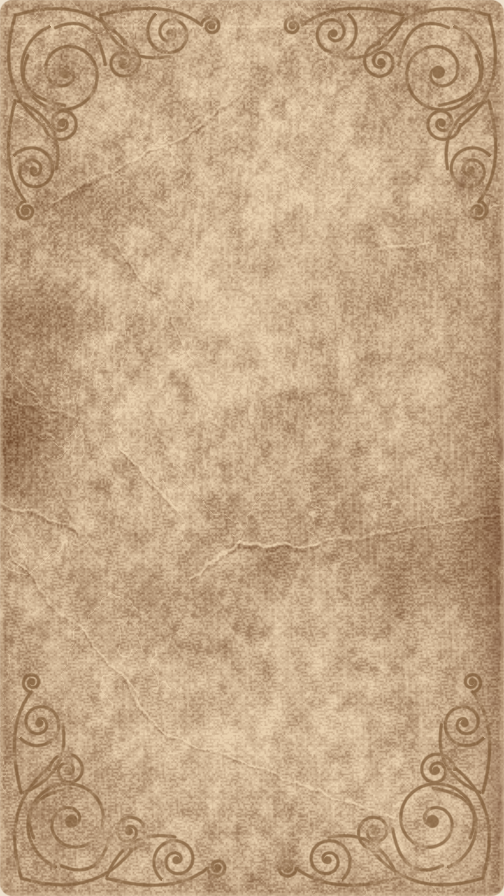
This texture is drawn by a WebGL 1 fragment shader. Its source:

```glsl
precision highp float;
uniform vec2 u_resolution;
const float HEIGHT = 1.7778;          // sheet height, in sheet widths
const vec3 SHADE = vec3(0.54, 0.40, 0.28);
const vec3 PAPER = vec3(0.87, 0.77, 0.64);
const vec3 INK = vec3(0.48, 0.34, 0.20);
const vec3 RUST = vec3(0.45, 0.29, 0.20);
const float BASE_TONE = 0.76;
const float INK_STRENGTH = 0.72;
const float STROKE = 0.0032;
const float GRAIN = 0.62;
const float FOLD_STRENGTH = 0.42;
const float TAU = 6.28318;

float hash(vec2 p) { return fract(sin(dot(p, vec2(127.1, 311.7))) * 43758.5453); }

float noise(vec2 p) {
  vec2 i = floor(p), f = fract(p);
  f = f * f * (3.0 - 2.0 * f);
  return mix(mix(hash(i), hash(i + vec2(1, 0)), f.x),
             mix(hash(i + vec2(0, 1)), hash(i + 1.0), f.x), f.y);
}

float fbm(vec2 p) {
  float sum = 0.0, amp = 0.52;
  for (int i = 0; i < 5; i++) {
    sum += amp * noise(p);
    p = mat2(1.6, 1.2, -1.2, 1.6) * p + 7.3;
    amp *= 0.5;
  }
  return sum;
}

// Soft spot: center in xy, size in zw
float smudge(vec2 p, vec4 s) { vec2 d = (p - s.xy) / s.zw; return exp(-dot(d, d)); }

float segment(vec2 p, vec2 a, vec2 b) {
  vec2 d = b - a;
  return length(p - a - d * clamp(dot(p - a, d) / dot(d, d), 0.0, 1.0));
}

float bezier(vec2 p, vec2 a, vec2 b, vec2 c) {
  float dist = 1.0;
  vec2 last = a;
  for (int i = 1; i <= 12; i++) {
    float t = float(i) / 12.0;
    vec2 next = mix(mix(a, b, t), mix(b, c, t), t);
    dist = min(dist, segment(p, last, next));
    last = next;
  }
  return dist;
}

// Open inward spiral ending in a round bud
float spiral(vec2 p, float radius, float pitch, float turns, float start, float dir) {
  float r = length(p);
  float t = fract(dir * atan(p.y, p.x + 1e-5) / TAU + start);
  float k = clamp(floor((radius - r) / pitch - t + 0.5), 0.0, floor(turns - t));
  return min(abs(radius - r - (k + t) * pitch), max(r - radius + turns * pitch, 0.0));
}

// Corner flourish: one large scroll, the smaller ones mirrored on the diagonal
float flourish(vec2 q) {
  float d = spiral(q - vec2(0.130, 0.143), 0.096, 0.048, 1.8, 0.7, -1.0);
  if (q.y > q.x) q = q.yx;
  d = min(d, spiral(q - vec2(0.244, 0.123), 0.037, 0.018, 1.8, 0.25, 1.0));
  d = min(d, spiral(q - vec2(0.338, 0.066), 0.048, 0.024, 1.8, 0.65, -1.0));
  d = min(d, spiral(q - vec2(0.419, 0.052), 0.020, 0.010, 1.7, 0.5, 1.0));
  d = min(d, bezier(q, vec2(0.025, 0.032), vec2(0.17, -0.015), vec2(0.250, 0.086)));
  d = min(d, bezier(q, vec2(0.11, 0.055), vec2(0.19, 0.02), vec2(0.209, 0.128)));
  d = min(d, bezier(q, vec2(0.20, 0.035), vec2(0.24, 0.13), vec2(0.335, 0.112)));
  return min(d, bezier(q, vec2(0.20, 0.030), vec2(0.33, -0.005), vec2(0.40, 0.050)));
}

// Pale raised fold from xy to zw, with a shadow beside it
float crease(vec2 p, vec4 s) {
  float lit = smoothstep(0.0042, 0.0, segment(p, s.xy, s.zw));
  return lit - 0.7 * smoothstep(0.007, 0.0, segment(p - vec2(0, 0.006), s.xy, s.zw));
}

float creases(vec2 p) {
  p += 0.05 * (vec2(fbm(p * 12.0), fbm(p * 12.0 + 31.0)) - 0.5);
  float c = crease(p, vec4(0.38, 1.15, 0.48, 1.08)) + crease(p, vec4(0.48, 1.08, 0.62, 1.09));
  c += 0.6 * crease(p, vec4(0.62, 1.09, 0.99, 1.01)) + crease(p, vec4(0.23, 0.88, 0.36, 1.02));
  c += 0.8 * crease(p, vec4(0.01, 1.00, 0.15, 1.05)) + 0.6 * crease(p, vec4(0.01, 0.78, 0.16, 0.84));
  c += 0.7 * crease(p, vec4(0.10, 0.41, 0.47, 0.20)) + 0.6 * crease(p, vec4(0.23, 0.47, 0.38, 0.71));
  c += 0.7 * crease(p, vec4(0.02, 1.10, 0.34, 1.46)) + 0.7 * crease(p, vec4(0.34, 1.46, 0.78, 1.62));
  return c + 0.6 * crease(p, vec4(0.76, 0.50, 0.86, 0.49));
}

void main() {
  vec2 p = gl_FragCoord.xy / u_resolution;
  p = vec2(p.x, (1.0 - p.y) * HEIGHT);
  vec2 q = min(p, vec2(1.0, HEIGHT) - p);
  float px = 1.0 / u_resolution.x, edge = min(q.x, q.y);

  // Mottled paper with speckled grain
  float broad = fbm(p * vec2(9.0, 6.0) + 3.0), fine = fbm(p * vec2(38.0, 28.0));
  float tone = BASE_TONE + 0.48 * (broad - 0.5) + 0.85 * (fine - 0.5);
  tone += GRAIN * (noise(p * 287.0) - 0.5) + 0.2 * (noise(p.yx * 110.0) - 0.5);

  // Worn light areas and dark stains
  tone += 0.13 * (smudge(p, vec4(0.48, 0.40, 0.24, 0.45)) + smudge(p, vec4(0.56, 1.50, 0.34, 0.18)));
  float stain = 0.6 * smudge(p, vec4(0.03, 0.86, 0.09, 0.12)) + 0.4 * smudge(p, vec4(0.08, 0.63, 0.08, 0.06));
  stain += 0.34 * smudge(p, vec4(0.20, 0.40, 0.14, 0.07)) + 0.4 * smudge(p, vec4(0.54, 1.12, 0.05, 0.035));
  stain += 0.28 * smudge(p, vec4(0.82, 1.10, 0.18, 0.14)) + 0.26 * smudge(p, vec4(0.74, 0.56, 0.15, 0.10));
  stain += 0.24 * smudge(p, vec4(0.28, 1.22, 0.18, 0.10)) + 0.3 * smudge(p, vec4(0.98, 1.0, 0.07, 0.42));
  stain += 0.22 * smudge(p, vec4(0.10, 1.58, 0.13, 0.16));
  tone -= stain * (0.1 + 1.8 * fine) + 0.28 * exp(-edge / 0.035);

  // Fine webs of cracks, densest on the left, then the long folds
  float web = abs(fbm(p * vec2(8.0, 7.0) + broad + 50.0) - 0.5);
  float worn = smoothstep(0.38, 0.65, noise(p * 6.0 + 9.0) + 0.4 * (0.45 - p.x));
  tone += 0.26 * worn * smoothstep(0.011, 0.0, web) + FOLD_STRENGTH * creases(p);
  tone += 0.25 * smoothstep(0.004, 0.0, abs(p.y - 0.052 - 0.004 * (noise(p * 12.0) - 0.5)));
  tone -= 0.3 * max(tone - 0.8, 0.0);
  vec3 color = mix(SHADE, PAPER, clamp(tone, -0.3, 1.12));

  // Rusty right margin and a dark chip
  float rust = 0.55 * exp(-(1.0 - p.x) / 0.03) * smoothstep(0.3, 0.9, p.y) * smoothstep(0.25, 0.7, fine);
  color = mix(color, RUST, rust + 0.4 * smudge(p, vec4(0.915, 0.365, 0.007, 0.018)));

  // Faded ink ornaments
  vec2 corner = q - vec2(0.012, 0.005) * step(HEIGHT * 0.5, p.y);
  if (max(corner.x, corner.y) < 0.48 && min(corner.x, corner.y) < 0.27) {
    float ink = 1.0 - smoothstep(STROKE - px, STROKE + px, flourish(corner));
    color = mix(color, INK, ink * INK_STRENGTH * smoothstep(0.1, 0.55, fine));
  }

  // Frayed rim and rounded corners
  color = mix(color, PAPER, 0.4 * smoothstep(0.010, 0.003, edge + 0.012 * (fine - 0.5)));
  float rounding = length(max(0.025 - q, 0.0)) - 0.025;
  gl_FragColor = vec4(mix(color, vec3(0.93, 0.88, 0.80), smoothstep(-px, px, rounding)), 1.0);
}
```
